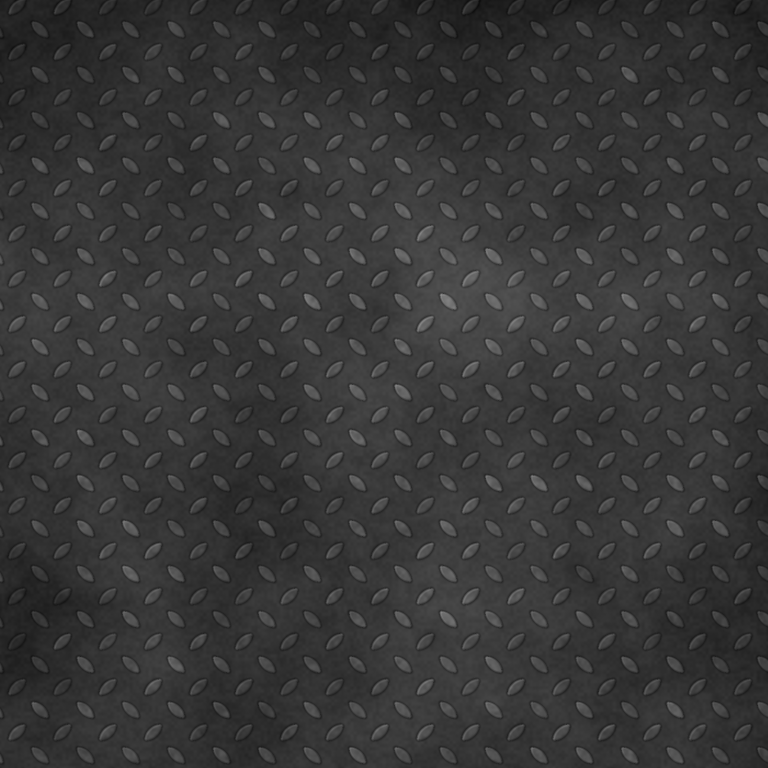
Write a WebGL 2 fragment shader that draws this texture.

```glsl
#version 300 es
precision highp float;
// Dark steel tread plate: two interleaved grids of raised lens-shaped lugs,
// leaning in opposite directions, over a sheet mottled by layered noise.
// Each lug is a rounded lens distance, with offset copies as rim and shadow.

#define REPEATS 16.93
#define LUG_HALF vec2(0.200, 0.066)
#define LUG_ROUND 0.034
#define SOFTNESS 0.028
#define RIM_SHIFT vec2(0.030, -0.024)
#define STEEL 0.207
#define LUG_LIFT 0.105
#define RIM_LIGHT 0.085
#define SHADOW_DEPTH 0.115
#define MOTTLE 0.135
#define GRAIN 0.050

uniform vec2 u_resolution;
out vec4 fragColor;

float hash(vec2 p) {
  vec3 q = fract(vec3(p.xyx) * 0.1031);
  q += dot(q, q.yzx + 33.33);
  return fract((q.x + q.y) * q.z);
}

float noise(vec2 p) {
  vec2 i = floor(p), f = fract(p);
  f = f * f * (3.0 - 2.0 * f);
  return mix(mix(hash(i), hash(i + vec2(1, 0)), f.x),
             mix(hash(i + vec2(0, 1)), hash(i + vec2(1, 1)), f.x), f.y);
}

float fbm(vec2 p) {
  float sum = 0.0, amp = 0.5;
  for (int i = 0; i < 5; i++) {
    sum += amp * noise(p);
    p = mat2(0.8, 0.6, -0.6, 0.8) * p * 2.0 + 17.3;
    amp *= 0.56;
  }
  return sum;
}

// Signed distance to a rounded lens lying along the given direction
float lens(vec2 p, vec2 dir) {
  vec2 q = abs(vec2(dot(p, dir), dot(p, vec2(-dir.y, dir.x))));
  float radius = dot(LUG_HALF, LUG_HALF) / (2.0 * LUG_HALF.y);
  float arc = length(q + vec2(0.0, radius - LUG_HALF.y)) - radius;
  float tip = length(q - vec2(LUG_HALF.x, 0.0));
  return (q.x > LUG_HALF.x ? tip : arc) - LUG_ROUND;
}

float cover(float d, float soft) {
  return 1.0 - smoothstep(-soft, soft, d);
}

// Brightness change made by one grid of lugs; fill sets how pale the tops are
float lugs(vec2 p, vec2 center, vec2 dir, float fill, float soft) {
  vec2 cell = p - center + 0.5;
  vec2 q = fract(cell) - 0.5;
  float wear = 0.75 + 0.5 * hash(floor(cell) + center * 50.0);
  float edge = lens(q, dir);
  float body = cover(edge, soft);
  float before = lens(q + RIM_SHIFT, dir);
  float behind = lens(q - RIM_SHIFT, dir);

  // Worn top with a lit rim on one side and a dim rim on the other
  float face = body * (fill + 0.5 * (noise(p * 9.0) - 0.5));
  float litRim = body * (1.0 - cover(behind, soft));
  float dimRim = body * (1.0 - cover(before, soft));

  // Dark seam around the lug, spreading to both long sides
  float seam = cover(abs(edge - 0.025) - 0.012, soft * 1.2);
  float spread = cover(before, soft * 1.8) + cover(behind, soft * 1.8);
  float shadow = 0.4 * (1.0 - body) * (seam + spread) + 0.2 * dimRim;
  return wear * (LUG_LIFT * face + RIM_LIGHT * litRim) - SHADOW_DEPTH * shadow;
}

// Broad uneven light: a bright band, a bright column and darker margins
float sheen(vec2 uv) {
  float band = exp(-pow(abs(uv.y - 0.63) / 0.17, 2.0));
  float column = exp(-pow(abs(uv.x - 0.55) / 0.16, 2.0)) * (1.0 - smoothstep(0.7, 1.0, uv.y));
  float top = smoothstep(0.78, 1.0, uv.y);
  vec2 side = abs(uv - 0.5) * 2.0;
  float margin = smoothstep(0.72, 1.0, side.x) + 0.5 * smoothstep(0.85, 1.0, side.y);
  return 0.036 * band + 0.032 * column - 0.032 * top - 0.025 * margin - 0.014;
}

void main() {
  vec2 uv = gl_FragCoord.xy / u_resolution;
  vec2 p = uv * REPEATS;
  float soft = max(SOFTNESS, 0.75 * REPEATS / u_resolution.y);

  // Stained sheet with blotches and fine grain
  float stains = fbm(uv * 7.0 + 3.7) - 0.53 + 0.35 * (fbm(uv * 24.0) - 0.53);
  float grain = 0.6 * noise(uv * 240.0) + 0.4 * noise(uv * vec2(90.0, 130.0)) - 0.5;
  float value = STEEL + sheen(uv) + MOTTLE * stains + GRAIN * grain;

  // Lugs leaning left, then lugs leaning right, half a repeat apart
  float relief = lugs(p, vec2(0.882, 0.280), normalize(vec2(1.0, -0.95)), 1.0, soft)
               + lugs(p, vec2(0.375, 0.785), normalize(vec2(1.0, 0.93)), 0.65, soft);
  value += relief * clamp(value / STEEL, 0.7, 1.3);

  fragColor = vec4(vec3(clamp(value, 0.0, 1.0)), 1.0);
}
```
